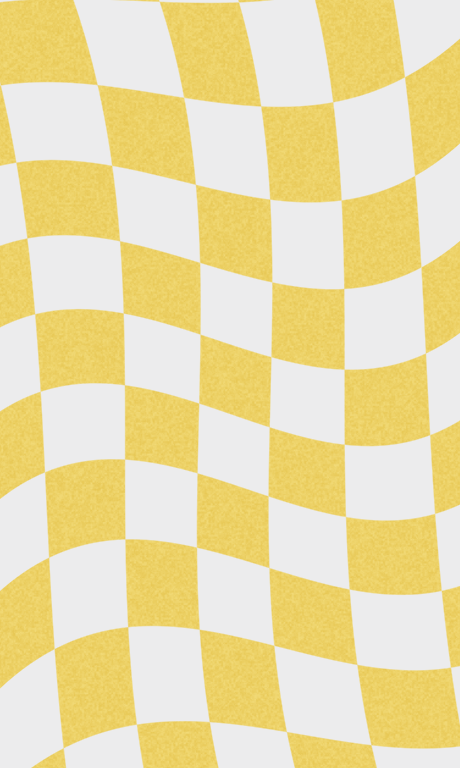
Reproduce this pattern procedurally as a Shadertoy shader.

```glsl
// Wavy warped checkerboard of grainy yellow and flat off-white cells.

const vec3 PALE = vec3(0.925, 0.925, 0.928);
const vec3 YELLOW_DEEP = vec3(0.905, 0.780, 0.325);
const vec3 YELLOW_LIGHT = vec3(0.950, 0.860, 0.475);
const int COLUMN_LINES = 6;        // upright boundaries across the canvas
const int ROW_LINES = 10;          // level boundaries down the canvas
const float GRAIN_DENSITY = 370.0; // grain cells per canvas height
const float EDGE_SOFTNESS = 0.7;   // half width of an edge, in pixels

float hash(vec2 p) {
    vec3 q = fract(vec3(p.xyx) * 0.1031);
    q += dot(q, q.yzx + 33.33);
    return fract((q.x + q.y) * q.z);
}

float valueNoise(vec2 p) {
    vec2 cell = floor(p);
    vec2 f = fract(p);
    f = f * f * (3.0 - 2.0 * f);
    float low = mix(hash(cell), hash(cell + vec2(1, 0)), f.x);
    float high = mix(hash(cell + vec2(0, 1)), hash(cell + vec2(1, 1)), f.x);
    return mix(low, high, f.y);
}

// Cubic in t, coefficients from constant to cubic term.
float cubic(vec4 k, float t) {
    return k.x + t * (k.y + t * (k.z + t * k.w));
}

// Horizontal position of an upright line at height y; s counts from the middle.
float columnLine(float s, float y) {
    float s2 = s * s;
    float base = 0.023 + s * (0.308 + 0.0046 * s2) - 0.001 * s2;
    float slope = -0.045 - 0.0039 * s + 0.0223 * s2;
    float bow = -0.0328 + s * (0.0297 - 0.0017 * s2);
    float twist = 0.169 - 0.0022 * s - 0.0137 * s2;
    return cubic(vec4(base, slope, bow, twist), y);
}

// Vertical position of a level line at x; m counts from the middle line.
float rowLine(float m, float x) {
    float m2 = m * m;
    float base = 0.078 + m * (0.1797 + 0.00138 * m2);
    float slope = 0.2065 - 0.0089 * m2;
    float bow = 0.0052 + 0.1146 * sin(0.38 * m);
    float twist = -0.1948 + 0.00435 * m2;
    return cubic(vec4(base, slope, bow, twist), x);
}

// Soft sign of an offset given in half-canvas units.
float side(float offset, float canvasSize) {
    return clamp(offset * 0.5 * canvasSize / EDGE_SOFTNESS, -1.0, 1.0);
}

void mainImage(out vec4 fragColor, in vec2 fragCoord) {
    // Centred coordinates from -1 to 1, y pointing down.
    vec2 p = 2.0 * fragCoord / iResolution.xy - 1.0;
    p.y = -p.y;

    // Each crossed line flips the checker colour.
    float checker = 1.0;
    for (int i = 0; i < COLUMN_LINES; i++) {
        float s = float(i) - 0.5 * float(COLUMN_LINES - 1);
        checker *= side(p.x - columnLine(s, p.y), iResolution.x);
    }
    for (int j = 0; j < ROW_LINES; j++) {
        float m = float(j - ROW_LINES / 2);
        checker *= side(p.y - rowLine(m, p.x), iResolution.y);
    }

    // Fine speckle on the yellow cells only.
    vec2 grainPos = fragCoord / iResolution.y * GRAIN_DENSITY;
    float grain = 0.65 * valueNoise(grainPos) + 0.35 * valueNoise(grainPos * 1.7 + 41.0);
    vec3 yellow = mix(YELLOW_DEEP, YELLOW_LIGHT, grain);

    fragColor = vec4(mix(PALE, yellow, 0.5 + 0.5 * checker), 1.0);
}
```
